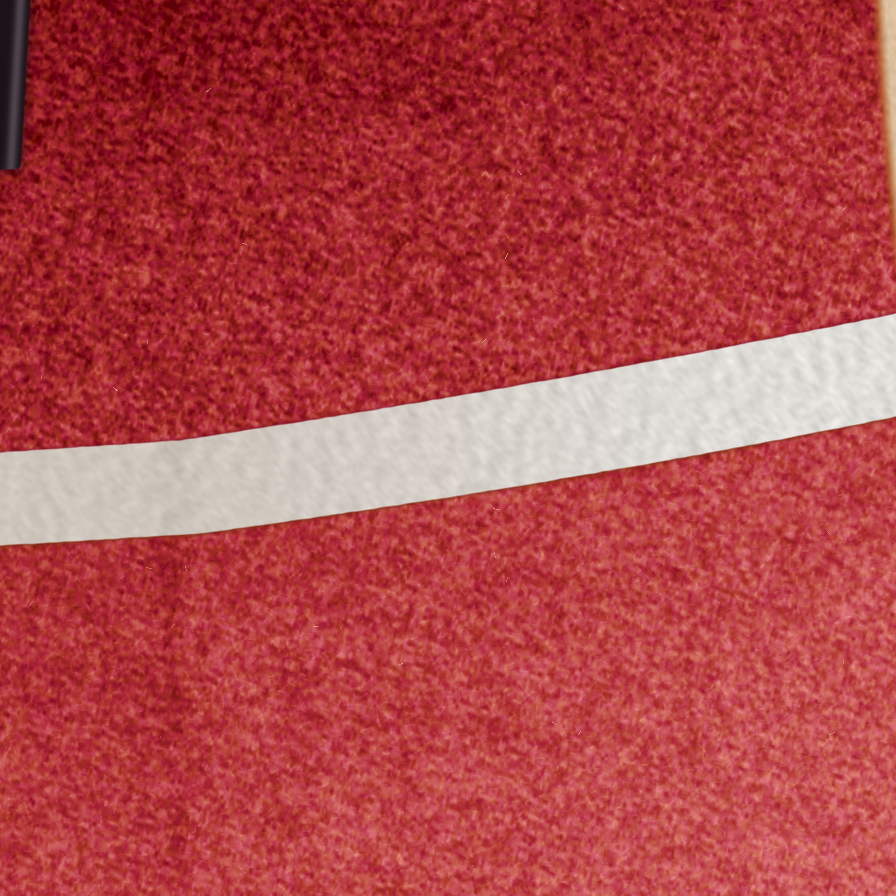
This texture is drawn by a WebGL 1 fragment shader. Its source:

```glsl
precision highp float;
uniform vec2 u_resolution;

#define GRAIN_SCALE 140.0
#define GRAIN_GAIN 0.84
#define FIBRE_CELLS 54.0
#define FIBRE_GAIN 0.21
#define PAPER_RELIEF 0.09
#define CREASE_X 0.195
#define DARK_RED vec3(0.43, 0.015, 0.055)
#define MID_RED vec3(0.69, 0.18, 0.20)
#define PALE_RED vec3(0.86, 0.46, 0.45)

float hash(vec2 p) {
  vec3 q = fract(vec3(p.xyx) * 0.1031);
  q += dot(q, q.yzx + 33.33);
  return fract((q.x + q.y) * q.z);
}

float noise(vec2 p) {
  vec2 i = floor(p), f = fract(p);
  f = f * f * (3.0 - 2.0 * f);
  return mix(mix(hash(i), hash(i + vec2(1.0, 0.0)), f.x),
             mix(hash(i + vec2(0.0, 1.0)), hash(i + 1.0), f.x), f.y);
}

vec2 rotate(vec2 p, float a) {
  float c = cos(a), s = sin(a);
  return vec2(c * p.x - s * p.y, s * p.x + c * p.y);
}

// One short randomly turned strand per cell
float strand(vec2 p, float seed) {
  vec2 cell = floor(p) + seed * 17.0;
  vec2 q = fract(p) - 0.5;
  q += (vec2(hash(cell), hash(cell + 41.0)) - 0.5) * 0.3;
  q = rotate(q, 6.283 * hash(cell + 73.0));
  q.x -= clamp(q.x, -0.22, 0.22);
  return (1.0 - smoothstep(0.03, 0.12, length(q))) * (hash(cell + 97.0) - 0.42);
}

float fibres(vec2 p) {
  float sum = 0.0;
  for (int i = 0; i < 6; i++) {
    float k = float(i);
    sum += strand(rotate(p, k * 1.1) * (FIBRE_CELLS + 7.0 * k) + k * 5.3 + 90.0, k);
  }
  return sum;
}

float grain(vec2 p) {
  vec2 q = rotate(p, 0.5) * GRAIN_SCALE + 200.0;
  float n = 0.55 * noise(q * vec2(0.8, 1.3));
  return n + 0.45 * noise(rotate(q, 1.3) * vec2(1.4, 2.0) + 300.0) - 0.5;
}

// Rising curve that starts straight and bends upward after a knee
float bentEdge(float x, float start, float slope, float knee, vec2 bend) {
  float d = max(x - knee, 0.0);
  return start + slope * x + bend.x * d + bend.y * d * d;
}

float band(float x, float width) {
  return exp(-x * x / (width * width));
}

vec3 feltColour(vec2 p, float below) {
  float tone = 0.59 - 0.39 * pow(p.y, 1.2) + 0.22 * p.x;
  tone -= 0.12 * band(p.x - 0.22, 0.3) * smoothstep(0.75, 1.0, p.y);
  // Folds
  float fold = band(p.x - CREASE_X, 0.022) + 0.5 * band(p.x - CREASE_X + 0.04, 0.05);
  tone -= fold * mix(0.03, 0.10, below);
  tone -= 0.06 * band(p.x - 0.52, 0.03) * band(p.y - 0.62, 0.12);
  // Pitted surface with raised strands
  tone += 0.09 * (noise(p * 18.0 + 7.0) - 0.5);
  tone += GRAIN_GAIN * mix(1.1, 0.85, below) * grain(p) + FIBRE_GAIN * fibres(p);
  tone = clamp(tone, -0.12, 1.1);
  vec3 c = mix(DARK_RED, MID_RED, min(tone * 2.0, 1.0));
  c = mix(c, PALE_RED, max(tone * 2.0 - 1.0, 0.0));
  c += vec3(0.0, 0.07, -0.07) * (noise(p * 170.0 + 60.0) - 0.5);
  // Sparse pale lint
  float lint = strand(p * 75.0 + 20.0, 9.0);
  return mix(c, vec3(0.88, 0.65, 0.58), 0.8 * smoothstep(0.567, 0.58, lint));
}

vec3 paperColour(vec2 p) {
  vec2 q = rotate(p, -0.5) * vec2(85.0, 60.0) + 80.0;
  float relief = noise(q) - noise(q + vec2(0.5, -0.4));
  relief += 0.6 * (noise(q * 2.3) - noise(q * 2.3 + 0.5));
  vec3 c = mix(vec3(0.81, 0.775, 0.74), vec3(0.88, 0.87, 0.855), smoothstep(0.1, 1.0, p.x));
  c -= 0.03 * band(p.x - CREASE_X, 0.02);
  return c + PAPER_RELIEF * relief * mix(0.5, 1.0, p.x) + 0.03 * grain(p);
}

void main() {
  vec2 p = gl_FragCoord.xy / u_resolution;
  float aa = 0.75 / min(u_resolution.x, u_resolution.y) + 0.0004;
  float rough = 0.0008 * (noise(p * 110.0) - 0.5);
  float top = bentEdge(p.x, 0.495, 0.067, 0.2, vec2(0.0825, 0.0344)) + rough - p.y;
  float bottom = p.y - bentEdge(p.x, 0.391, 0.06, 0.22, vec2(0.073, 0.0445)) + rough;
  vec3 c = feltColour(p, smoothstep(0.01, -0.01, bottom));
  // Cream border with a scorched rim
  float rim = p.x - 0.976 - 0.05 * (1.0 - p.y) - 0.10 * pow(1.0 - p.y, 2.0);
  float upper = smoothstep(0.66, 0.74, p.y);
  vec3 cream = mix(vec3(0.70, 0.36, 0.18), vec3(0.86, 0.75, 0.62), smoothstep(0.0, 0.014, rim));
  c = mix(c, cream + 0.1 * grain(p), upper * smoothstep(-0.006, 0.006, rim));
  // Pale stripe with thin contact shadows
  c = mix(c, vec3(0.48, 0.07, 0.15), 0.5 * band(top, 0.003));
  c = mix(c, vec3(0.48, 0.20, 0.07), 0.65 * band(bottom, 0.003));
  c = mix(c, paperColour(p), smoothstep(-aa, aa, min(top, bottom)));
  // Dark rod with a soft shadow and a dull highlight
  float side = p.x - mix(0.023, 0.034, (p.y - 0.811) / 0.189);
  vec2 d = vec2(side, 0.811 - p.y) + 0.006;
  float rod = length(max(d, 0.0)) + min(max(d.x, d.y), 0.0) - 0.006;
  c *= 1.0 - 0.3 * (1.0 - smoothstep(0.0, 0.012, rod));
  vec3 rodColour = mix(vec3(0.10, 0.07, 0.09), vec3(0.31, 0.26, 0.30), band(side + 0.011, 0.006));
  gl_FragColor = vec4(clamp(mix(c, rodColour, smoothstep(aa, -aa, rod)), 0.0, 1.0), 1.0);
}
```
